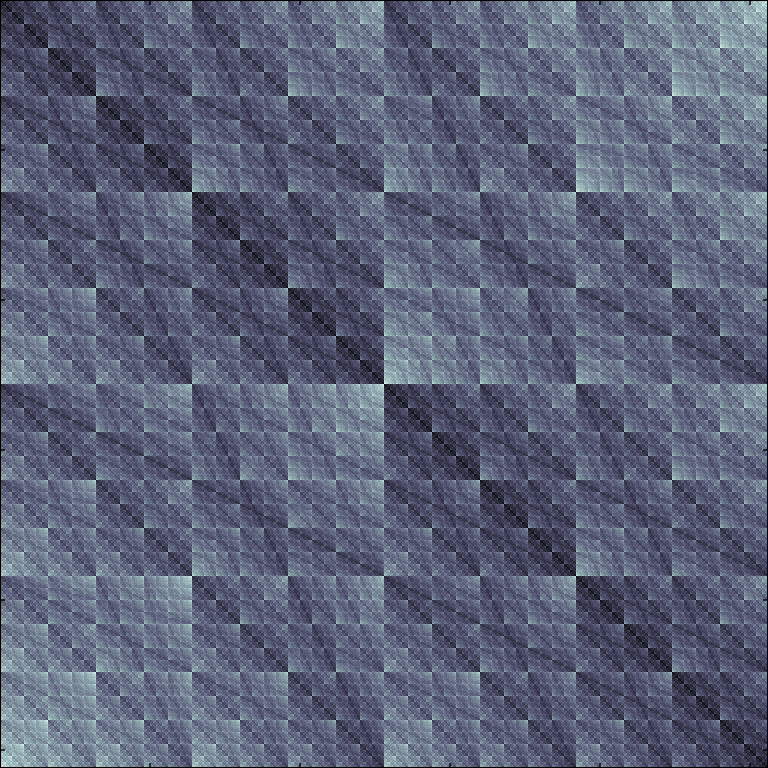
A WebGL 2 fragment shader for this pattern:

```glsl
#version 300 es
precision highp float;
precision highp int;

uniform vec2 u_resolution;
out vec4 fragColor;

const int BITS = 10;

// Bit-parallel Levenshtein distance between two binary words
float editDistance(uint a, uint b) {
    uint top = 1u << uint(BITS - 1);
    uint rise = ~0u, fall = 0u;
    int score = BITS;
    for (int i = 0; i < BITS; i++) {
        uint same = ((b >> uint(i)) & 1u) == 1u ? a : ~a;
        uint vertical = same | fall;
        uint horizontal = (((same & rise) + rise) ^ rise) | same;
        uint up = fall | ~(horizontal | rise);
        uint down = rise & horizontal;
        if ((up & top) != 0u) score++;
        if ((down & top) != 0u) score--;
        up = (up << 1) | 1u;
        down <<= 1;
        rise = down | ~(vertical | up);
        fall = up & vertical;
    }
    return float(score);
}

// Grey ramp with a cool blue tint
vec3 boneRamp(float v) {
    vec3 tint = clamp((v - vec3(0.746, 0.365, 0.0)) / vec3(0.254, 0.381, 0.365), 0.0, 1.0);
    return (7.0 * v + tint) / 8.0;
}

// Short marks every 100/512 along one border
float tickMark(float along, float depth, float px) {
    float spacing = 100.0 / 512.0;
    float offset = abs(along - spacing * round(along / spacing));
    return (1.0 - smoothstep(0.0008, 0.0008 + px, offset))
         * (1.0 - smoothstep(0.006, 0.006 + px, depth));
}

void main() {
    float cells = float(1 << BITS);
    float px = 1.0 / min(u_resolution.x, u_resolution.y);

    // Average four samples per pixel
    float total = 0.0;
    for (int j = 0; j < 2; j++) {
        for (int i = 0; i < 2; i++) {
            vec2 p = (gl_FragCoord.xy + vec2(i, j) * 0.5 - 0.25) / u_resolution;
            p.y = 1.0 - p.y;
            uvec2 word = uvec2(clamp(p * cells, 0.0, cells - 1.0));
            total += editDistance(word.x, word.y);
        }
    }
    vec3 color = boneRamp(total / (4.0 * float(BITS)));

    // Thin frame with inward ticks
    vec2 uv = gl_FragCoord.xy / u_resolution;
    uv.y = 1.0 - uv.y;
    vec2 border = min(uv, 1.0 - uv);
    float frame = 1.0 - smoothstep(0.0008, 0.0008 + px, min(border.x, border.y));
    float ticks = max(tickMark(uv.x, border.y, px), tickMark(uv.y, border.x, px));
    color *= 1.0 - max(frame, 0.7 * ticks);

    fragColor = vec4(color, 1.0);
}
```
